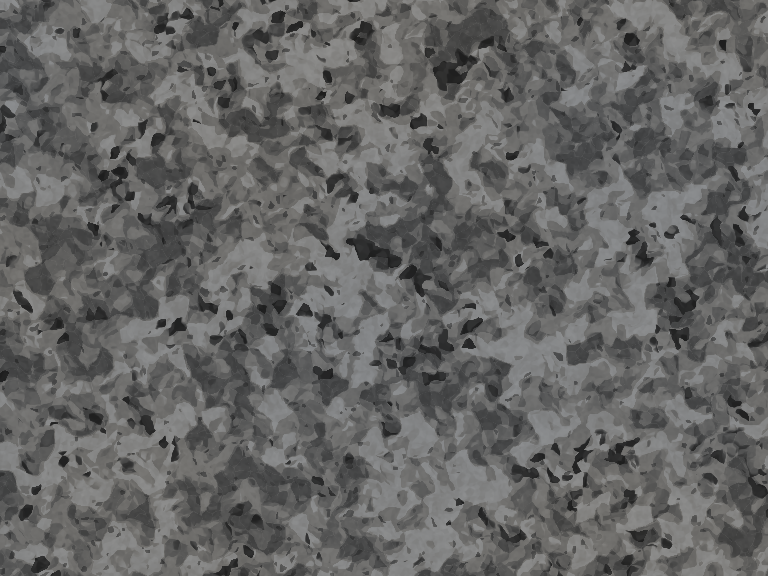
Reproduce this texture procedurally as a WebGL 2 fragment shader.

```glsl
#version 300 es
precision highp float;

uniform vec2 u_resolution;
out vec4 fragColor;

vec3 hash3(vec2 cell) {
    vec3 h = fract(cell.xyx * vec3(0.1031, 0.1030, 0.0973));
    h += dot(h, h.yxz + 33.33);
    return fract((h.xxy + h.yzz) * h.zyx);
}

// Cellular noise with soft joints: x = random value of the cell, y = seam (0 inside, 0.5 on a joint)
vec2 grains(vec2 p, float scale, float sharpness, float seed) {
    vec2 q = p * scale + seed * vec2(17.3, 41.7);
    vec2 base = floor(q);
    vec2 local = fract(q);
    float total = 0.0;
    float sum = 0.0;
    float strongest = 0.0;
    for (int y = -1; y <= 1; y++) {
        for (int x = -1; x <= 1; x++) {
            vec2 offset = vec2(x, y);
            vec3 h = hash3(base + offset);
            float weight = exp(-sharpness * length(offset + h.xy - local));
            total += weight;
            sum += weight * h.z;
            strongest = max(strongest, weight);
        }
    }
    return vec2(sum, total - strongest) / total;
}

// Layered sines that make the grain outlines ragged
vec2 ragged(vec2 p, float frequency, float amplitude) {
    vec2 shift = vec2(0.0);
    for (int i = 0; i < 4; i++) {
        shift += amplitude * sin(frequency * p.yx + vec2(1.7, 4.1) * float(i + 1) + shift.yx * frequency);
        p = mat2(0.8, 0.6, -0.6, 0.8) * p;
        frequency *= 1.83;
        amplitude *= 0.6;
    }
    return shift;
}

float softStep(float edge, float width, float value) {
    return smoothstep(edge - width, edge + width, value);
}

// Four mineral tones, from smoky quartz to pale feldspar
float mineralTone(float level, float width) {
    float tone = 0.285;
    tone += 0.075 * softStep(0.355, width, level);
    tone += 0.072 * softStep(0.465, width, level);
    tone += 0.083 * softStep(0.605, width, level);
    return tone;
}

void main() {
    vec2 p = gl_FragCoord.xy / u_resolution.y;
    vec2 stone = p + ragged(p, 61.0, 0.0045);

    // Mineral grains gathered in loose clusters
    vec2 coarse = grains(stone, 25.0, 26.0, 1.0);
    vec2 medium = grains(stone, 47.0, 20.0, 2.0);
    float fine = grains(stone, 95.0, 13.0, 3.0).x;
    float cluster = grains(stone, 9.0, 9.0, 4.0).x;
    float level = 0.42 * coarse.x + 0.27 * medium.x + 0.09 * fine + 0.22 * cluster;
    float tone = mineralTone(level, 0.022);

    // Cloudy mottling and faint fractures in the smoky grains
    float dust = grains(p, 170.0, 8.0, 5.0).x;
    tone += 0.045 * (fine - 0.5) + 0.025 * (dust - 0.5) + 0.035 * (medium.x - 0.5);
    float smoky = 1.0 - softStep(0.42, 0.06, level);
    tone += 0.04 * smoky * smoothstep(0.25, 0.5, medium.y);

    // Black mica flakes, drawn out along a slanted grain
    vec2 slanted = mat2(0.77, -0.64, 0.64, 0.77) * stone * vec2(1.0, 1.0);
    float flake = grains(stone, 60.0, 18.0, 6.0).x;
    float nest = grains(slanted * vec2(1.25, 0.85), 19.0, 14.0, 7.0).x;
    float mica = 0.56 * flake + 0.44 * nest + 0.1 * (0.5 - level) + 0.06 * (fine - 0.5);
    float flakeMask = softStep(0.815, 0.035, mica);
    float speck = softStep(0.955, 0.03, grains(stone, 115.0, 17.0, 8.0).x);
    float micaTone = 0.115 + 0.09 * fine;
    tone = mix(tone, micaTone, max(flakeMask, 0.55 * speck));

    // Slow shifts between cool and warm grey
    float warmth = grains(p, 4.0, 4.0, 9.0).x - 0.5;
    warmth += 0.5 * softStep(0.36, 0.1, tone) * (1.0 - softStep(0.49, 0.05, tone));
    vec3 tint = mix(vec3(0.985, 1.0, 1.015), vec3(1.012, 1.0, 0.975), clamp(0.35 + warmth, 0.0, 1.0));
    fragColor = vec4(clamp(tone * tint, 0.0, 1.0), 1.0);
}
```
